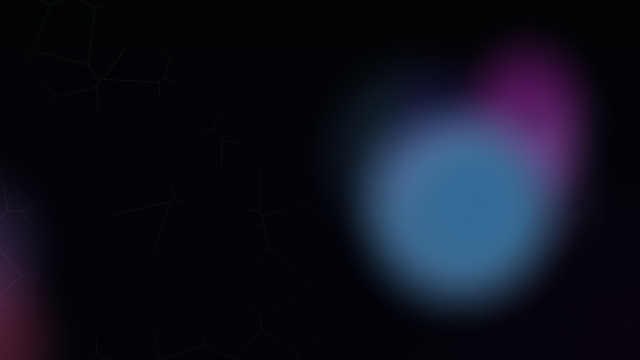
Write a Shadertoy shader that draws this background.

```glsl
// Soft blue and magenta glows on near-black, with faint cracked lines at the left.

vec2 hash2(vec2 p) {
    p = vec2(dot(p, vec2(127.1, 311.7)), dot(p, vec2(269.5, 183.3)));
    return fract(sin(p) * 43758.5453);
}

float valueNoise(vec2 p) {
    vec2 i = floor(p), f = fract(p);
    f = f * f * (3.0 - 2.0 * f);
    float low = mix(hash2(i).x, hash2(i + vec2(1, 0)).x, f.x);
    float high = mix(hash2(i + vec2(0, 1)).x, hash2(i + vec2(1, 1)).x, f.x);
    return mix(low, high, f.y);
}

// Distance to the nearest border between Voronoi cells
float cellBorder(vec2 p) {
    vec2 cell = floor(p), f = fract(p), nearest = vec2(0.0);
    float best = 8.0, border = 8.0;
    for (int y = -1; y <= 1; y++)
    for (int x = -1; x <= 1; x++) {
        vec2 g = vec2(x, y);
        vec2 r = g + hash2(cell + g) - f;
        if (dot(r, r) < best) { best = dot(r, r); nearest = r; }
    }
    for (int y = -2; y <= 2; y++)
    for (int x = -2; x <= 2; x++) {
        vec2 g = vec2(x, y);
        vec2 r = g + hash2(cell + g) - f;
        vec2 d = r - nearest;
        if (dot(d, d) > 1e-4) border = min(border, dot(0.5 * (r + nearest), normalize(d)));
    }
    return border;
}

// Blurred ellipse: 1 inside, 0 outside, fading over the given normalised radii
float softEllipse(vec2 p, vec2 center, vec2 radius, float inner, float outer) {
    return 1.0 - smoothstep(inner, outer, length((p - center) / radius));
}

void mainImage(out vec4 fragColor, in vec2 fragCoord) {
    vec2 p = fragCoord / iResolution.y;
    p.x *= 1.7778 * iResolution.y / iResolution.x;

    // Night backdrop, greener above and violet at the lower right
    vec3 color = mix(vec3(0.008, 0.012, 0.036), vec3(0.006, 0.012, 0.018), smoothstep(0.4, 1.0, p.y));
    color += vec3(0.022, 0.0, 0.018) * smoothstep(1.0, 1.75, p.x) * smoothstep(0.6, 0.1, p.y);

    // Faint cracks, broken up by noise
    float lineWidth = max(0.016, 7.0 / iResolution.y);
    float crack = 1.0 - smoothstep(0.0, lineWidth, cellBorder(p * 7.0 + 3.0));
    crack *= smoothstep(0.3, 0.8, valueNoise(p * 5.0 + 9.0));
    crack *= 1.0 - 0.8 * smoothstep(0.65, 0.95, p.x);
    vec3 crackColor = mix(vec3(0.07, 0.02, 0.045), vec3(0.075, 0.04, 0.02), smoothstep(0.15, 0.5, p.y));
    crackColor = mix(crackColor, vec3(0.04, 0.055, 0.03), smoothstep(0.7, 0.95, p.y));
    color += crackColor * crack * 0.8;

    // Red and violet glows at the left edge
    color += vec3(0.27, 0.09, 0.14) * softEllipse(p, vec2(-0.02, 0.04), vec2(0.25, 0.32), 0.0, 1.0);
    color += vec3(0.16, 0.11, 0.20) * softEllipse(p, vec2(-0.04, 0.30), vec2(0.23, 0.30), 0.0, 1.0);

    // Dim teal haze behind the disc, turning indigo toward the magenta
    float haze = softEllipse(p, vec2(1.17, 0.57), vec2(0.34, 0.34), 0.3, 1.0);
    color += mix(vec3(0.07, 0.12, 0.16), vec3(0.08, 0.07, 0.19), smoothstep(1.02, 1.22, p.x)) * haze;

    // Magenta glow
    float magenta = softEllipse(p, vec2(1.465, 0.665), vec2(0.235, 0.285), 0.2, 1.05);
    vec3 magentaColor = mix(vec3(0.36, 0.17, 0.42), vec3(0.32, 0.07, 0.34), smoothstep(0.58, 0.82, p.y));
    color = mix(color, magentaColor, magenta);
    color += vec3(0.10, 0.07, 0.13) * softEllipse(p, vec2(1.53, 0.47), vec2(0.19, 0.22), 0.1, 1.0);

    // Blue disc with a paler rim toward the upper left
    float disc = softEllipse(p, vec2(1.278, 0.418), vec2(0.355), 0.38, 1.0);
    float core = softEllipse(p, vec2(1.315, 0.43), vec2(0.24), 0.2, 1.0);
    vec3 rimColor = mix(vec3(0.24, 0.41, 0.56), vec3(0.31, 0.44, 0.62), smoothstep(0.3, 0.62, p.y));
    color = mix(color, mix(rimColor, vec3(0.20, 0.42, 0.59), core), disc);

    // Fine grain hides banding
    color += (hash2(floor(p * 432.0)).x - 0.5) * 0.004;
    fragColor = vec4(clamp(color, 0.0, 1.0), 1.0);
}
```
